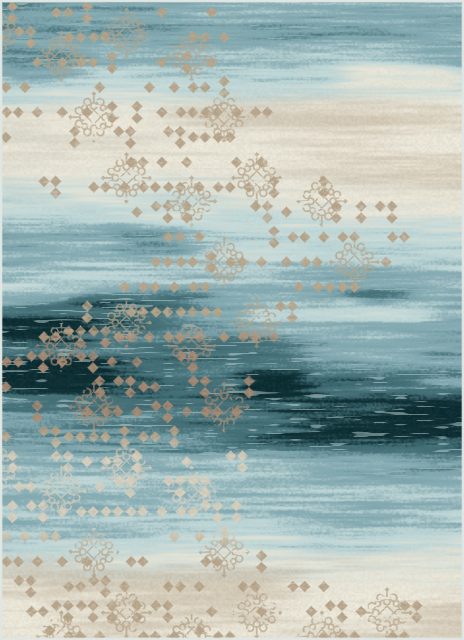
This pattern is drawn by a Shadertoy shader. Its source:

```glsl
// A worn rug: cream, blue and dark teal bands broken by woven streaks.
// A vertical dye profile is blended left to right, then overlaid with a
// wandering swath of small diamonds and lattices of filigree medallions.
const float ASPECT = 0.7266;
const vec3 CREAM = vec3(0.91, 0.895, 0.84);
const vec3 PALE = vec3(0.75, 0.84, 0.84);
const vec3 BLUE = vec3(0.51, 0.66, 0.69);
const vec3 TEAL = vec3(0.27, 0.44, 0.47);
const vec3 DARK = vec3(0.05, 0.18, 0.20);
const vec3 BEIGE = vec3(0.80, 0.75, 0.67);
const vec3 TAN = vec3(0.71, 0.64, 0.54);
const vec3 RUST = vec3(0.62, 0.49, 0.41);
const float STREAK = 0.34;     // strength of dye streaks
const float CELL = 0.039;      // diamond grid pitch
const float DIAMOND = 0.0088;  // diamond half diagonal
const float MEDALLION = 0.038; // medallion radius
const vec2 LATTICE = vec2(0.204, 0.2265);
// Dye depth (left, right) from top to bottom; 0 cream, 1 dark
const vec2 DYE[17] = vec2[17](
  vec2(.48, .42), vec2(.48, .45), vec2(.32, .28), vec2(.05, .02), vec2(.04, .02),
  vec2(.20, .05), vec2(.42, .25), vec2(.36, .42), vec2(.70, .40), vec2(.82, .57),
  vec2(.73, .82), vec2(.56, .72), vec2(.40, .46), vec2(.44, .42), vec2(.15, .12),
  vec2(.02), vec2(.02));

float hash(vec2 p) {
  vec3 q = fract(p.xyx * 0.1031);
  q += dot(q, q.yzx + 33.33);
  return fract((q.x + q.y) * q.z);
}
float noise(vec2 p) {
  vec2 i = floor(p), f = fract(p);
  f = f * f * (3.0 - 2.0 * f);
  return mix(mix(hash(i), hash(i + vec2(1, 0)), f.x),
             mix(hash(i + vec2(0, 1)), hash(i + 1.0), f.x), f.y);
}
// Soft dye patch with ragged ends
float blot(vec2 uv, float x, float y, float w, float h) {
  vec2 d = abs(uv - vec2(x, y)) - vec2(w, h);
  d.x += 0.1 * (noise(uv * vec2(5, 190)) - 0.5);
  return smoothstep(0.05, -0.04, d.x) * smoothstep(0.012, -0.008, d.y);
}
vec3 dyeRamp(float d) {
  vec3 c = mix(CREAM, PALE, smoothstep(0.0, 0.25, d));
  c = mix(c, BLUE, smoothstep(0.25, 0.5, d));
  c = mix(c, TEAL, smoothstep(0.5, 0.75, d));
  return mix(c, DARK, smoothstep(0.75, 1.0, d));
}
float dyeDepth(vec2 uv) {
  float y = 16.0 * clamp(uv.y + 0.025 * (noise(uv * vec2(4, 50)) - 0.5), 0.0, 0.999);
  int i = int(y);
  vec2 sides = mix(DYE[i], DYE[i + 1], smoothstep(0.0, 1.0, fract(y)));
  float d = mix(sides.x, sides.y, smoothstep(0.2, 0.85, uv.x));
  d += 0.25 * (blot(uv, .07, .515, .10, .018) + blot(uv, .08, .588, .13, .022));
  d += 0.30 * blot(uv, .59, .598, .07, .02) + 0.18 * blot(uv, .84, .655, .2, .03);
  d += 0.18 * (blot(uv, .82, .462, .06, .012) + blot(uv, .32, .378, .09, .02));
  d += 0.16 * (blot(uv, .30, .465, .12, .016) + blot(uv, .08, .105, .1, .024));
  return d - 0.19 * (blot(uv, .88, .12, .12, .02) + blot(uv, .72, .49, .18, .014));
}
// Swath of ornament that wanders right and back
float swath(vec2 p) {
  float bump = (p.y - 0.39) / 0.13, low = smoothstep(0.84, 0.96, p.y);
  float centre = 0.22 + 0.39 * exp(-bump * bump) + 0.25 * low;
  return 1.0 - smoothstep(0.22, 0.36, abs(p.x / ASPECT - centre) - 0.12 * low);
}
float diamond(vec2 p, float aa) {
  return smoothstep(aa, -aa, (abs(p.x) + abs(p.y) - DIAMOND) * 0.707);
}
// Singles, pairs, stacks and corners in staggered cells
float diamonds(vec2 p, float aa) {
  vec2 shift = vec2(0.5 * CELL * mod(floor(p.y / CELL), 2.0), 0);
  vec2 id = floor((p + shift) / CELL), middle = (id + 0.5) * CELL - shift;
  vec2 q = p - middle;
  float kind = hash(id + 7.0), s = DIAMOND * 1.04;
  if (hash(id + 31.0) > 0.72 * swath(middle)) return 0.0;
  if (kind < 0.3) return diamond(q, aa);
  if (kind < 0.68) return diamond(vec2(abs(q.x) - s, q.y), aa);
  if (kind < 0.86) return diamond(vec2(q.x, abs(q.y) - s), aa);
  return q.x < 0.0 && q.y > 0.0 ? 0.0 : diamond(abs(q) - s, aa);
}
// Eightfold scrolls: spokes, beads and curls
float filigree(vec2 p, float aa) {
  vec2 q = abs(p) / MEDALLION;
  if (q.y > q.x) q = q.yx;
  float d = abs(q.x + q.y - 0.28) - 0.04;
  d = min(d, abs(length(q - vec2(.46, 0)) - 0.13) - 0.035);
  d = min(d, abs(length(q - vec2(.62, .27)) - 0.14) - 0.035);
  d = min(d, abs(length(q - .38) - 0.11) - 0.035);
  d = min(d, max(q.y - 0.035, abs(q.x - 0.72) - 0.18));
  return smoothstep(aa, -aa, MEDALLION * min(d, abs(q.x - 0.96) + q.y - 0.1));
}
float medallions(vec2 p, float aa) {
  float m = 0.0;
  for (int i = 0; i < 3; i++) {
    vec2 start = vec2(0.096 + 0.051 * float(i), 0.088 + 0.095 * float(i));
    vec2 centre = start + floor((p - start) / LATTICE + 0.5) * LATTICE;
    m = max(m, smoothstep(0.08, 0.45, swath(centre)) * filigree(p - centre, aa));
  }
  return m;
}
void mainImage(out vec4 fragColor, in vec2 fragCoord) {
  vec2 uv = fragCoord / iResolution.xy;
  uv.y = 1.0 - uv.y;
  vec2 p = uv * vec2(ASPECT, 1);
  float aa = 0.8 / iResolution.y;
  // Dye, streaks and weave
  float broad = noise(uv * vec2(4, 22) + 11.0) - 0.5, weave = noise(p * vec2(330, 390)) - 0.5;
  float streak = mix(noise(uv * vec2(5, 150)), noise(uv * vec2(16, 330) + 40.0), 0.4) - 0.5;
  float depth = dyeDepth(uv);
  depth += (0.2 * broad + STREAK * streak + 0.13 * weave) * mix(0.35, 1.0, smoothstep(0.02, 0.3, depth));
  vec3 col = dyeRamp(depth);
  // Beige wash and pale threads
  float wash = smoothstep(.13, .18, uv.y) * smoothstep(.34, .26, uv.y) * mix(0.3, 0.9, uv.x);
  wash = (wash + 0.75 * smoothstep(.85, .9, uv.y)) * smoothstep(-0.35, 0.4, broad + 0.7 * streak);
  col = mix(col, BEIGE, wash * smoothstep(0.4, 0.15, depth));
  float thread = smoothstep(0.76, 0.88, noise(uv * vec2(22, 400) + 90.0));
  col = mix(col, PALE, 0.5 * thread * smoothstep(0.4, 0.7, depth));
  // Worn ornament, warm on the dark band, pale below
  float wear = smoothstep(0.12, 0.45, noise(p * vec2(150, 260) + 5.0));
  vec3 ink = mix(TAN, RUST, 0.7 * smoothstep(.5, .55, uv.y) * smoothstep(.69, .64, uv.y));
  ink = mix(ink, CREAM, 0.65 * smoothstep(.67, .72, uv.y) * smoothstep(.87, .82, uv.y));
  col = mix(col, ink, medallions(p, aa) * wear * 0.75);
  col = mix(col, ink, diamonds(p, aa) * mix(0.65, 0.95, wear)) + 0.05 * weave;
  // Bound edge
  vec2 rim = min(p, vec2(ASPECT, 1) - p);
  col = mix(vec3(0.88, 0.9, 0.89), col, smoothstep(0.002, 0.005, min(rim.x, rim.y)));
  fragColor = vec4(clamp(col, 0.0, 1.0), 1);
}
```
